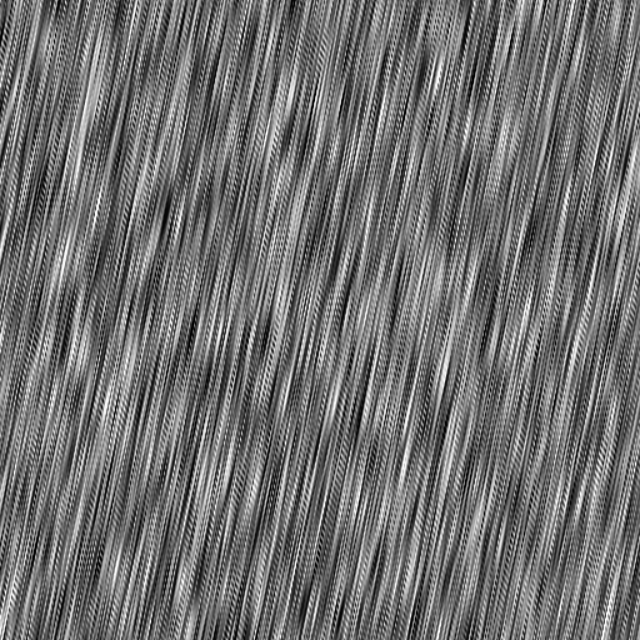
Write a Shadertoy shader that draws this texture.

```glsl
// Fine grey brushed fibres, leaning right, broken into tiny woven dashes.

float hash(vec2 p) {
    return fract(sin(dot(p, vec2(12.9898, 78.233))) * 43758.5453);
}

float valueNoise(vec2 p) {
    vec2 cell = floor(p);
    vec2 f = fract(p);
    f = f * f * (3.0 - 2.0 * f);
    float low = mix(hash(cell), hash(cell + vec2(1, 0)), f.x);
    float high = mix(hash(cell + vec2(0, 1)), hash(cell + vec2(1, 1)), f.x);
    return mix(low, high, f.y);
}

// Noise stretched along the fibres: hair-thin, medium and broad streaks
float fibres(vec2 stitch) {
    vec2 uv = stitch / 512.0;
    float lean = 0.2;
    vec2 p = mat2(cos(lean), sin(lean), -sin(lean), cos(lean)) * uv;
    float hair = valueNoise(p * vec2(800.0, 13.0) + 17.0);
    float strand = valueNoise(p * vec2(370.0, 15.0) + 43.0);
    float patches = valueNoise(p * vec2(64.0, 14.0) + 71.0);
    return 0.57 * hair + 0.3 * strand + 0.13 * patches;
}

void mainImage(out vec4 fragColor, in vec2 fragCoord) {
    // A fixed grid of stitches chops the thin fibres into dashes
    vec2 grid = fragCoord / iResolution.xy * 512.0 - 0.5;
    vec2 stitch = floor(grid) + 0.5;
    vec2 blend = grid - floor(grid);
    float bottom = mix(fibres(stitch), fibres(stitch + vec2(1, 0)), blend.x);
    float top = mix(fibres(stitch + vec2(0, 1)), fibres(stitch + vec2(1, 1)), blend.x);
    float fibre = mix(bottom, top, blend.y);

    // Stretch the contrast, slightly favouring the dark greys
    float grey = clamp(0.5 + (fibre - 0.5) * 1.55, 0.0, 1.0);
    grey = 0.02 + 0.95 * pow(grey, 1.2);
    fragColor = vec4(vec3(grey), 1.0);
}
```
